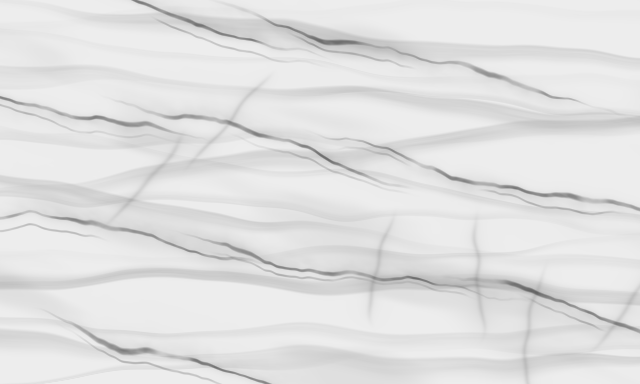
Reproduce this texture procedurally as a WebGL 2 fragment shader.

```glsl
#version 300 es
precision highp float;
// White marble: smoky haze, broad pale ribbons and thin wisps, crossed by
// short steep arcs and broken dark veins that drift down to the right.
// Every line is a layered-sine path, roughened and mottled by stretched noise.

uniform vec2 u_resolution;
out vec4 fragColor;

const float STONE = 0.928;       // brightness of clean stone
const float HAZE = 0.06;         // depth of the cloudy patches
const int RIBBONS = 6;           // broad pale bands
const int WISPS = 10;            // faint thin bands
const int ARCS = 6;              // steep crossing lines
const int VEINS = 9;             // dark broken veins
const float RIBBON_INK = 0.105;
const float WISP_INK = 0.055;
const float ARC_INK = 0.11;
const float VEIN_INK = 0.48;
const float HALO_INK = 0.13;

float hash(vec2 p) {
    return fract(sin(dot(p, vec2(127.1, 311.7))) * 4375.85);
}

float noise(vec2 p) {
    vec2 i = floor(p), f = fract(p);
    f = f * f * (3.0 - 2.0 * f);
    return mix(mix(hash(i), hash(i + vec2(1, 0)), f.x),
               mix(hash(i + vec2(0, 1)), hash(i + vec2(1, 1)), f.x), f.y);
}

float fbm(vec2 p) {
    float sum = 0.0, amp = 0.57;
    for (int i = 0; i < 3; i++) {
        sum += amp * noise(p);
        p = p * 2.03 + 17.3;
        amp *= 0.5;
    }
    return sum;
}

// Layered sines: a smooth wandering offset.
float meander(float x, float seed) {
    float sum = 0.0, amp = 0.6;
    for (int i = 0; i < 4; i++) {
        sum += amp * sin(x + seed * 2.7);
        x = x * 1.93 + 1.3;
        amp *= 0.48;
    }
    return sum;
}

// Band across the canvas, crisp on one side and fading on the other.
float band(vec2 p, float row, float seed, float thin, float wide) {
    float tilt = mix(-0.16, 0.1, hash(vec2(seed, 1.0)));
    float path = row + tilt * (p.x - 0.8) + 0.06 * meander(p.x * 2.6, seed);
    float swell = noise(vec2(p.x * 2.3, seed * 5.1));
    float width = mix(thin, wide, swell);
    float side = hash(vec2(seed, 2.0)) < 0.5 ? -1.0 : 1.0;
    float q = side * (p.y - path) / width;
    float body = smoothstep(-1.0, -0.65, q) * (1.0 - smoothstep(-0.3, 1.3, q));
    float streak = fbm(vec2(p.x * 5.0, q * 2.5 + seed * 9.0));
    float presence = smoothstep(0.12, 0.65, noise(vec2(p.x * 1.9 + 7.0, seed * 3.3)));
    return body * (0.55 + 0.8 * streak) * mix(0.25, 1.0, presence);
}

// Short steep line with a soft flank.
float arc(vec2 p, float seed) {
    vec2 c = vec2(1.66 * fract(seed * 0.618 + 0.13), hash(vec2(seed, 4.0)));
    float t = p.y - c.y;
    float lean = mix(0.1, 0.9, hash(vec2(seed, 5.0)));
    float d = p.x - c.x - lean * t - 0.035 * meander(t * 9.0, seed);
    d = abs(d) / sqrt(1.0 + lean * lean);
    float reach = mix(0.12, 0.26, hash(vec2(seed, 6.0)));
    float fade = 1.0 - smoothstep(reach * 0.45, reach, abs(t));
    return fade * (0.6 * exp(-d * d / 0.00004) + 0.5 * exp(-d / 0.014));
}

// Dark vein with a thinner companion strand and a one-sided smoky halo.
float vein(vec2 p, float seed, float mottle, float px) {
    float row = (seed + 0.2 + 0.6 * hash(vec2(seed, 7.0))) / float(VEINS);
    float t = p.x - 1.66 * fract(seed * 0.618 + 0.32);
    float fall = mix(0.16, 0.36, hash(vec2(seed, 8.0)));
    float path = row - fall * t + 0.028 * meander(t * 6.0, seed);
    path += 0.022 * (fbm(vec2(p.x * 15.0, seed * 7.7)) - 0.5);
    float d = (p.y - path) / sqrt(1.0 + fall * fall);
    float reach = mix(0.35, 0.62, hash(vec2(seed, 9.0)));
    float fade = 1.0 - smoothstep(reach * 0.4, reach, abs(t));

    float swell = noise(vec2(p.x * 8.0, seed * 4.1));
    float width = mix(0.0016, 0.0095, swell * swell) * (0.4 + 0.6 * fade);
    float core = 1.0 - smoothstep(width * 0.35, width + px, abs(d));
    float gap = 0.004 + 0.035 * noise(vec2(p.x * 4.0, seed * 6.3));
    float strand = 1.0 - smoothstep(0.0005, 0.002 + px, abs(d + gap));
    strand *= smoothstep(0.4, 0.75, noise(vec2(p.x * 6.0, seed * 8.9)));
    float broken = mix(0.3, 1.0, smoothstep(0.25, 0.6, noise(vec2(p.x * 11.0, seed * 2.9))));

    float side = hash(vec2(seed, 10.0)) < 0.5 ? -1.0 : 1.0;
    float halo = exp(-abs(d) / (d * side > 0.0 ? 0.024 : 0.007));
    float ink = VEIN_INK * (core * broken + 0.45 * strand) * (0.35 + 1.1 * mottle);
    return fade * (ink + HALO_INK * halo * (0.25 + 0.9 * mottle));
}

void main() {
    float px = 1.0 / u_resolution.y;
    vec2 p = gl_FragCoord.xy * px;
    vec2 flow = vec2(p.x, p.y + 0.22 * p.x + 0.03 * meander(p.x * 4.0, 2.0));
    float mottle = fbm(flow * vec2(24.0, 48.0));
    vec2 bent = p + 0.012 * (vec2(noise(p * 9.0), noise(p * 9.0 + 31.0)) - 0.5);

    // Haze, then each family of lines adds absorption.
    float shade = HAZE * smoothstep(0.5, 0.85, fbm(flow * vec2(2.2, 8.0) + 3.0));
    for (int i = 0; i < RIBBONS; i++) {
        float row = (float(i) + 0.5) / float(RIBBONS);
        shade += RIBBON_INK * band(bent, row, float(i) + 1.0, 0.01, 0.036);
    }
    for (int i = 0; i < WISPS; i++) {
        float row = (float(i) + 0.5) / float(WISPS);
        shade += WISP_INK * band(bent, row, float(i) + 21.0, 0.004, 0.022);
    }
    for (int i = 0; i < ARCS; i++) shade += ARC_INK * arc(bent, float(i) + 1.0);
    for (int i = 0; i < VEINS; i++) shade += vein(p, float(i), mottle, px);

    fragColor = vec4(vec3(STONE * exp(-shade)), 1.0);
}
```
